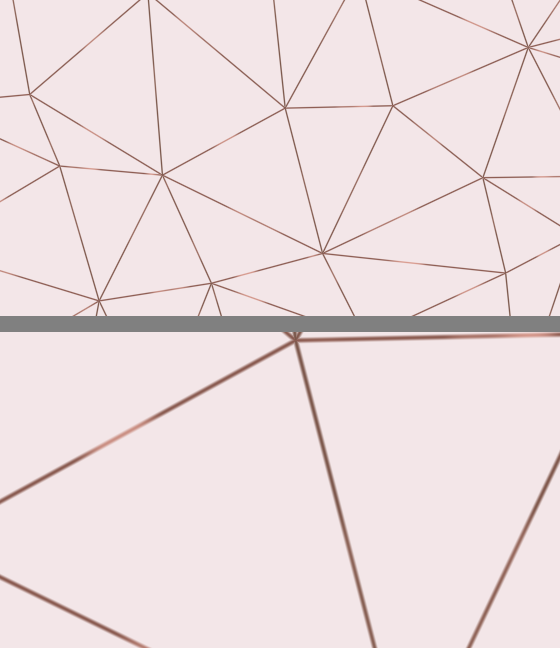
Top, the full canvas; bottom, a detail of the centre.
Reproduce this background procedurally as a WebGL 2 fragment shader.

```glsl
#version 300 es
precision highp float;
// Thin rose-gold lines forming an irregular triangle mesh on pale blush.
uniform vec2 u_resolution;
out vec4 fragColor;

vec2 hash2(vec2 cell) {
  return fract(sin(vec2(dot(cell, vec2(127.1, 311.7)),
                        dot(cell, vec2(269.5, 183.3)))) * 4375.85);
}

// Mesh corner belonging to a lattice cell, in lattice units
vec2 corner(vec2 cell) {
  return cell + (hash2(cell) - 0.5) * 0.68;
}

// Metal colour in rgb and line coverage in a
vec4 wire(vec2 p, vec2 a, vec2 b, float tilt, float blur) {
  vec2 span = b - a;
  float along = clamp(dot(p - a, span) / dot(span, span), 0.0, 1.0);
  float dist = length(p - a - span * along);
  float cover = 1.0 - smoothstep(0.0021 - blur, 0.0021 + blur, dist);

  // Shallow lines catch broad glints; steep ones and joints stay dark
  vec2 dir = normalize(span);
  float level = abs(dir.x * cos(tilt) + dir.y * sin(tilt));
  float phase = 6.28 * hash2(floor(a * 97.0)).x;
  float wave = sin(along * 9.0 + phase) + 0.35 * sin(along * 21.0 - phase);
  float joint = smoothstep(0.0, 0.12, min(along, 1.0 - along));
  float glint = smoothstep(0.1, 1.2, wave) * joint * mix(0.15, 0.85, level * level);
  vec3 bronze = mix(vec3(0.47, 0.34, 0.29), vec3(0.55, 0.36, 0.32), level);
  return vec4(mix(bronze, vec3(0.91, 0.66, 0.61), glint), cover);
}

void main() {
  vec2 p = gl_FragCoord.xy / u_resolution.y;
  float blur = max(0.002, 0.75 / u_resolution.y);

  // Turned lattice, so that rows do not follow the canvas sides
  float tilt = 0.33;
  float size = 0.385;
  mat2 turn = mat2(cos(tilt), -sin(tilt), sin(tilt), cos(tilt));
  vec2 q = turn * p + vec2(2.37, 1.62);
  vec2 home = floor(q / size);

  // Keep the strongest of the nearby edges
  vec4 best = vec4(0.0);
  for (int y = -1; y <= 1; y++) {
    for (int x = -1; x <= 1; x++) {
      vec2 cell = home + vec2(x, y);
      vec2 a = corner(cell) * size;
      vec2 b = corner(cell + vec2(1, 0)) * size;
      vec2 c = corner(cell + vec2(0, 1)) * size;
      vec2 d = corner(cell + vec2(1, 1)) * size;

      // Split each four-sided cell along its shorter diagonal
      bool rising = distance(a, d) < distance(b, c);
      vec2 from = rising ? a : b;
      vec2 to = rising ? d : c;

      vec4 side = wire(q, a, b, -tilt, blur);
      vec4 upright = wire(q, a, c, -tilt, blur);
      vec4 diagonal = wire(q, from, to, -tilt, blur);
      if (side.a > best.a) best = side;
      if (upright.a > best.a) best = upright;
      if (diagonal.a > best.a) best = diagonal;
    }
  }

  vec3 blush = vec3(0.953, 0.902, 0.909);
  fragColor = vec4(mix(blush, best.rgb, best.a), 1.0);
}
```
